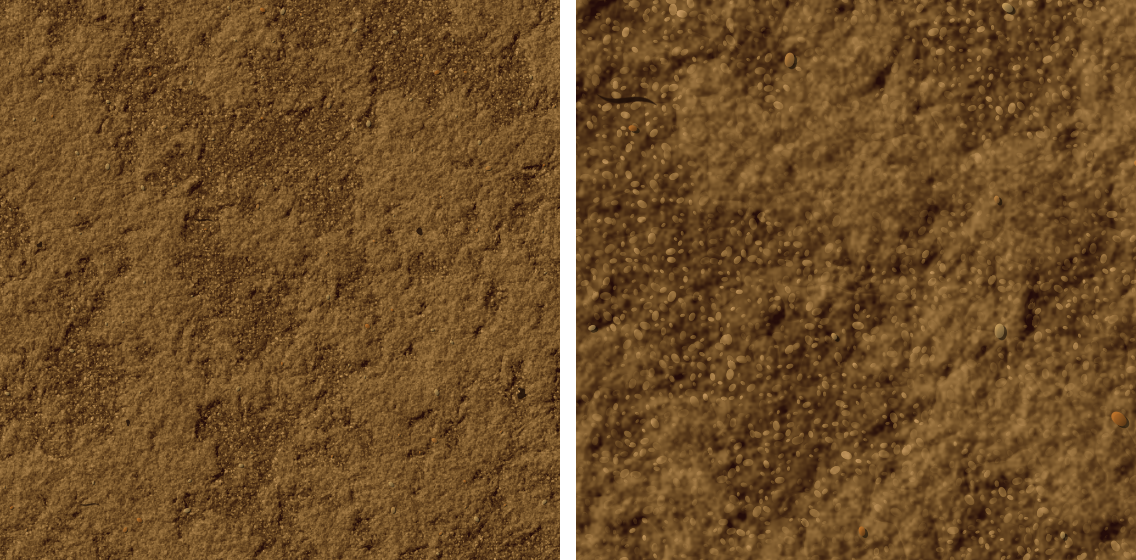
Left, the full canvas; right, a detail of the centre.
A Shadertoy shader for this texture:

```glsl
const vec2 LIGHT = vec2(-0.78, 0.62);
const vec3 PALE_STONE = vec3(0.76, 0.61, 0.36);
const vec3 AMBER_STONE = vec3(0.72, 0.43, 0.15);
const vec3 HOLE_COLOR = vec3(0.12, 0.06, 0.03);

float hash(vec2 p) {
    vec3 q = fract(vec3(p.xyx) * 0.1031);
    q += dot(q, q.yzx + 33.33);
    return fract((q.x + q.y) * q.z);
}

vec2 hash2(vec2 p) {
    return vec2(hash(p + 17.3), hash(p + 71.9));
}

float noise(vec2 p) {
    vec2 i = floor(p), f = fract(p);
    f = f * f * (3.0 - 2.0 * f);
    float low = mix(hash(i), hash(i + vec2(1, 0)), f.x);
    float high = mix(hash(i + vec2(0, 1)), hash(i + vec2(1, 1)), f.x);
    return mix(low, high, f.y);
}

float fbm(vec2 p, int octaves) {
    float sum = 0.0, amplitude = 0.5;
    for (int i = 0; i < octaves; i++) {
        sum += amplitude * noise(p);
        p = mat2(1.6, 1.2, -1.2, 1.6) * p + 13.7;
        amplitude *= 0.5;
    }
    return sum;
}

// Rounded lumps parted by sharp creases
float lumps(vec2 p) {
    return sqrt(abs(2.0 * noise(p) - 1.0) + 0.02);
}

// Broken relief, high on the crusted plates and low in the loose soil
float relief(vec2 p) {
    vec2 warp = vec2(noise(p * 31.0), noise(p * 31.0 + 40.0)) - 0.5;
    vec2 q = p + 0.022 * warp;
    return 0.62 * fbm(q * 7.0 + 3.0, 3) + 0.45 * fbm(q * 27.0 + 21.0, 4);
}

float crustMask(float base) {
    return smoothstep(0.39, 0.54, base);
}

float height(vec2 p, float base) {
    vec2 q = p + 0.012 * (vec2(noise(p * 60.0), noise(p * 60.0 + 9.0)) - 0.5);
    float clods = 0.008 * lumps(q * 23.0 + 9.0) + 0.005 * lumps(q * 52.0);
    float grit = 0.019 * fbm(p * 95.0, 3);
    return 0.06 * base + 0.010 * crustMask(base) + clods + grit;
}

// Scattered discs: xy = offset in radii, z = random id, w = coverage
vec4 scatter(vec2 p, float scale, float density, float maxRadius, float pixel) {
    vec2 q = p * scale, cell = floor(q);
    vec4 found = vec4(0);
    for (int y = -1; y <= 1; y++)
    for (int x = -1; x <= 1; x++) {
        vec2 id = cell + vec2(x, y);
        vec2 d = q - id - 0.15 - 0.7 * hash2(id + scale);
        float radius = maxRadius * mix(0.35, 1.0, pow(hash(id + 5.1), 2.0));
        float angle = 6.2832 * hash(id + 8.7);
        float stretch = 1.0 + 0.2 * cos(2.0 * (atan(d.y, d.x + 1e-5) - angle));
        float edge = scale * pixel * 0.6;
        float cover = 1.0 - smoothstep(-edge, edge, length(d) * stretch - radius);
        cover *= step(hash(id + 2.3), density);
        if (cover > found.w) found = vec4(d / radius, hash(id + 31.0), cover);
    }
    return found;
}

// Short bent twigs, at most one per cell
float twig(vec2 p, float scale, float density, float pixel) {
    vec2 id = floor(p * scale);
    vec2 d = (fract(p * scale) - 0.3 - 0.4 * hash2(id)) / scale;
    float angle = hash(id + 4.0) - 0.5;
    d = mat2(cos(angle), sin(angle), -sin(angle), cos(angle)) * d;
    float along = d.x / 0.018;
    float bend = 0.003 * sin(along * 2.5);
    float width = 0.0016 * (1.0 - along * along);
    float line = 1.0 - smoothstep(-pixel, pixel, abs(d.y - bend) - width);
    return line * step(abs(along), 1.0) * step(hash(id + 6.0), density);
}

// Soil ramp from dark umber to light ochre, driven by its red value
vec3 soilColor(float tone) {
    return vec3(tone, 0.87 * tone - 0.075, 0.5 * tone * tone + 0.09 * tone + 0.012);
}

// Height one step towards the light
float heightAhead(vec2 p, float distance) {
    vec2 ahead = p + LIGHT * distance;
    return height(ahead, relief(ahead));
}

void mainImage(out vec4 fragColor, in vec2 fragCoord) {
    float pixel = 1.0 / iResolution.y;
    vec2 p = fragCoord * pixel;

    // Slanting light over the relief, with crisp shadows in the nooks
    float base = relief(p);
    float crust = crustMask(base);
    float h = height(p, base);
    float slope = (h - heightAhead(p, 0.002)) / 0.002;
    float shade = 0.12 * slope / (1.0 + 0.6 * abs(slope));
    float shadow = smoothstep(0.005, 0.011, heightAhead(p, 0.006) - h);
    float tone = mix(0.425, 0.475, crust) + shade - 0.10 * shadow;

    // Mottling and fine speckle
    tone += 0.06 * (fbm(p * 9.0 + 50.0, 3) - 0.44);
    tone += 0.13 * (noise(p * 250.0) - 0.5) + 0.12 * (noise(p * 460.0 + 5.0) - 0.5);

    // Loose grains, dense between the plates
    vec4 grain = scatter(p, 175.0, 0.75, 0.5, pixel);
    float lit = 0.06 * dot(grain.xy, LIGHT);
    float grainTone = mix(-0.07, 0.06 + 0.22 * (grain.z - 0.4) + lit, grain.w);
    tone += grainTone * mix(1.0, 0.25, crust);
    vec3 color = soilColor(clamp(tone, 0.14, 0.78));

    // Sparse pebbles with a shadow on the far side
    float pebbleShadow = scatter(p + LIGHT * 0.002, 25.0, 0.2, 0.12, pixel).w;
    vec4 pebble = scatter(p, 25.0, 0.2, 0.12, pixel);
    vec3 stone = mix(PALE_STONE, AMBER_STONE, smoothstep(0.4, 0.9, pebble.z));
    stone *= 0.85 + 0.25 * dot(pebble.xy, LIGHT);
    color *= 1.0 - 0.5 * pebbleShadow;
    color = mix(color, stone, 0.85 * pebble.w);

    // Rare ragged holes and twigs
    vec2 ragged = p + 0.008 * (vec2(noise(p * 150.0), noise(p * 150.0 + 7.0)) - 0.5);
    float hole = scatter(ragged, 6.0, 0.18, 0.06, pixel).w;
    color = mix(color, HOLE_COLOR, 0.85 * max(hole, twig(p, 4.0, 0.15, pixel)));

    fragColor = vec4(color, 1.0);
}
```
